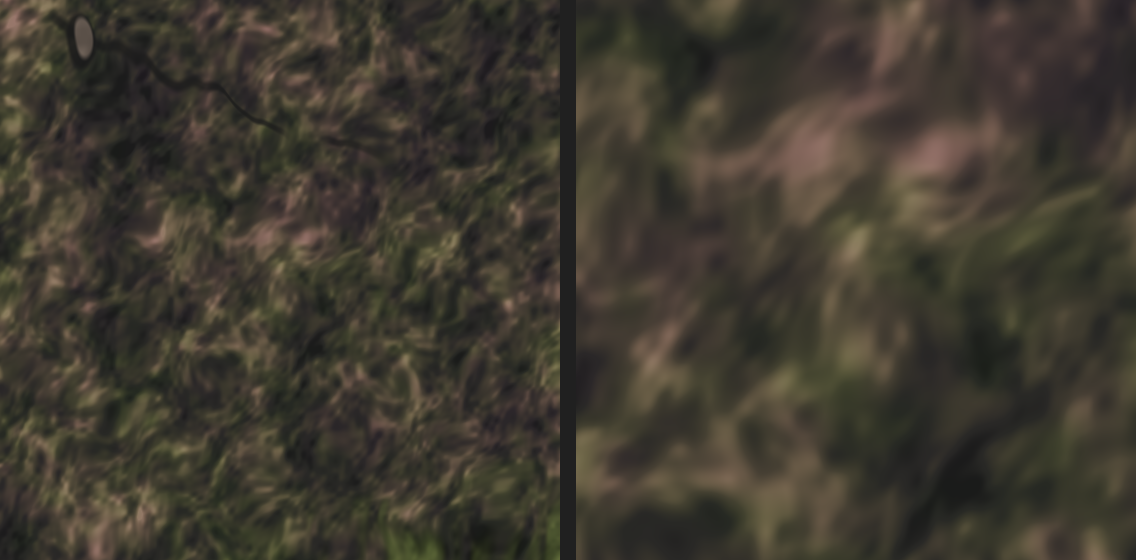
Left, the full canvas; right, a detail of the centre.
A three.js fragment shader for this texture:

```glsl
// Weathered, mossy rock face: soft slanted grains of brown and olive over broad
// light and shadow, with a ragged crack, a pale pebble and a fringe of moss.
// Layered value noise builds a tone, which a colour ramp turns into rock.
varying vec2 vUv;

const vec3 PIT    = vec3(0.105, 0.105, 0.105);
const vec3 SHADE  = vec3(0.160, 0.158, 0.148);
const vec3 ROCK   = vec3(0.220, 0.208, 0.170);
const vec3 EARTH  = vec3(0.272, 0.250, 0.198);
const vec3 SAND   = vec3(0.350, 0.310, 0.240);
const vec3 TAN    = vec3(0.435, 0.375, 0.290);
const vec3 PALE   = vec3(0.560, 0.480, 0.385);
const vec3 MOSS   = vec3(0.255, 0.290, 0.150);
const vec3 PEBBLE = vec3(0.400, 0.355, 0.320);

const float GRAIN_SCALE    = 25.0;  // coarsest grains across the canvas
const float GRAIN_CONTRAST = 1.2;
const float GRAIN_ANGLE    = 0.95;  // lean of the grains, radians
const float GRAIN_STRETCH  = 1.45;
const float PATCH_CONTRAST = 1.35;
const float TINT_AMOUNT    = 0.16;
const float CRACK_WIDTH    = 0.006;

float hash(vec2 p) {
  return fract(sin(dot(p, vec2(127.1, 311.7))) * 43758.5453);
}

// Smooth value noise, centred on zero
float noise(vec2 p) {
  vec2 i = floor(p);
  vec2 f = fract(p);
  f = f * f * (3.0 - 2.0 * f);
  float low  = mix(hash(i), hash(i + vec2(1.0, 0.0)), f.x);
  float high = mix(hash(i + vec2(0.0, 1.0)), hash(i + vec2(1.0, 1.0)), f.x);
  return mix(low, high, f.y) - 0.5;
}

vec2 rotate(vec2 p, float a) {
  float c = cos(a);
  float s = sin(a);
  return vec2(c * p.x + s * p.y, c * p.y - s * p.x);
}

// Soft elliptical patch of light or shadow
float blob(vec2 p, vec2 centre, vec2 radius) {
  vec2 d = (p - centre) / radius;
  return exp(-dot(d, d));
}

// Three octaves of slanted grains, strongest in the middle one
float grains(vec2 p) {
  vec2 q = rotate(p, GRAIN_ANGLE) * vec2(1.0 / GRAIN_STRETCH, 1.0) * GRAIN_SCALE;
  float sum = 0.0;
  for (int i = 0; i < 3; i++) {
    float weight = i == 1 ? 2.6 : 1.5;
    sum += weight * noise(q);
    q = rotate(q, 0.35) * 2.05 + 17.3;
  }
  return sum * GRAIN_CONTRAST;
}

// Broad light and shadow
float lighting(vec2 p) {
  float light = 2.1 * blob(p, vec2(0.0, 0.92), vec2(0.12, 0.17))
    + 1.7 * blob(p, vec2(0.15, 0.10), vec2(0.14, 0.065))
    + 1.4 * blob(p, vec2(0.76, 0.27), vec2(0.08, 0.06))
    + 0.9 * blob(p, vec2(0.28, 0.58), vec2(0.07, 0.05))
    + 0.7 * blob(p, vec2(0.06, 0.42), vec2(0.12, 0.14))
    + 0.6 * blob(p, vec2(0.20, 0.24), vec2(0.25, 0.12));
  float shadow = 1.8 * blob(p, vec2(0.21, 0.81), vec2(0.12, 0.10))
    + 1.2 * blob(p, vec2(0.90, 0.85), vec2(0.18, 0.20))
    + 0.9 * blob(p, vec2(0.68, 0.67), vec2(0.10, 0.10))
    + 0.4 * blob(p, vec2(0.45, 0.40), vec2(0.20, 0.15))
    + 1.8 * blob(p, vec2(0.93, 0.02), vec2(0.10, 0.05))
    + 2.2 * blob(p, vec2(0.0, 0.04), vec2(0.07, 0.06));
  return light - shadow;
}

// Tone in rough standard deviations to colour
vec3 ramp(float t) {
  vec3 c = mix(PIT, SHADE, smoothstep(-2.9, -1.1, t));
  c = mix(c, ROCK,  clamp((t + 1.17) / 1.03, 0.0, 1.0));
  c = mix(c, EARTH, clamp((t + 0.14) / 0.82, 0.0, 1.0));
  c = mix(c, SAND,  clamp((t - 0.68) / 0.65, 0.0, 1.0));
  c = mix(c, TAN,   clamp((t - 1.33) / 0.67, 0.0, 1.0));
  return mix(c, PALE, clamp((t - 2.0) / 0.9, 0.0, 1.0));
}

void main() {
  vec2 p = vUv;
  vec2 warp = vec2(noise(p * 14.0), noise(p * 14.0 + 41.0));
  vec2 q = p + 0.03 * warp;

  // Rock tone and its olive or rosy tint
  float patches = noise(q * 5.0 + 3.0) + noise(q * 11.0 + 29.0);
  float tone = lighting(q) + PATCH_CONTRAST * patches + grains(q);
  vec3 color = ramp(tone);
  float hue = noise(q * 8.0 + 61.0) + noise(q * 38.0 + 83.0);
  color *= 1.0 + TINT_AMOUNT * hue * vec3(-0.7, 0.35, -1.0);

  // Moss with upright streaks along the lower right edge
  float streak = noise(rotate(q, -0.2) * vec2(55.0, 18.0)) + noise(q * 13.0 + 7.0);
  float mossy = smoothstep(0.19, 0.02, p.y) * smoothstep(0.35, 0.62, p.x);
  vec3 moss = MOSS * clamp(0.85 + 0.9 * streak + 0.15 * tone, 0.3, 1.5);
  color = mix(color, moss, mossy * smoothstep(-0.35, 0.45, streak) * 0.8);

  // Crack falling from the upper left, broken into uneven lengths
  float u = p.x - 0.1;
  float path = 0.985 - 0.62 * u + 0.25 * u * u;
  path += 0.045 * noise(vec2(p.x * 13.0, 5.0)) + 0.02 * noise(vec2(p.x * 38.0, 9.0));
  float width = CRACK_WIDTH * (1.1 + 1.3 * noise(vec2(p.x * 17.0, 2.0)));
  float crack = 1.0 - smoothstep(width * 0.3, width * 2.0, abs(p.y - path));
  crack *= smoothstep(0.08, 0.11, p.x) * smoothstep(0.80, 0.55, p.x);
  crack *= smoothstep(-0.35, 0.05, noise(vec2(p.x * 11.0, 23.0)));
  color = mix(color, PIT, 0.75 * crack);

  // Pale pebble in a dark socket
  vec2 d = rotate(p + 0.012 * warp - vec2(0.147, 0.932), 0.15);
  float socket = length((d + vec2(0.005, 0.004)) / vec2(0.027, 0.053));
  color = mix(color, PIT, 0.85 * smoothstep(1.1, 0.8, socket));
  float pebble = smoothstep(1.1, 0.75, length(d / vec2(0.018, 0.040)));
  color = mix(color, PEBBLE * (1.0 + 0.3 * noise(q * 50.0)), pebble);

  gl_FragColor = vec4(color, 1.0);
}
```
